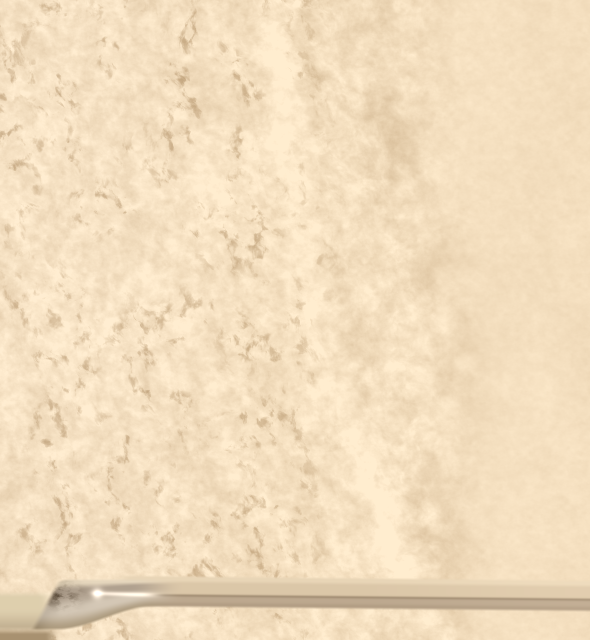
A Shadertoy shader for this texture:

```glsl
// Cream stone wall with slanted veins and pits, crossed by a slim metal rail with a bulbous end.
float hash(vec2 p) {
    vec3 q = fract(vec3(p.xyx) * 0.1031);
    q += dot(q, q.yzx + 33.33);
    return fract((q.x + q.y) * q.z);
}

float noise(vec2 p) {
    vec2 i = floor(p), f = fract(p);
    f = f * f * (3.0 - 2.0 * f);
    return mix(mix(hash(i), hash(i + vec2(1, 0)), f.x),
               mix(hash(i + vec2(0, 1)), hash(i + vec2(1, 1)), f.x), f.y);
}

float fbm(vec2 p) {
    float sum = 0.0, weight = 0.5;
    for (int i = 0; i < 4; i++) {
        sum += weight * noise(p);
        p = mat2(1.6, 1.2, -1.2, 1.6) * p + 17.3;
        weight *= 0.55;
    }
    return sum / 1.01;
}

// Soft band of the given width around zero
float bump(float d, float width) {
    return exp(-d * d / (width * width));
}

vec3 stone(vec2 p) {
    vec2 warp = vec2(fbm(p * 16.0), fbm(p * 16.0 + 40.0)) - 0.5;
    vec2 w = p + 0.03 * warp;
    vec2 slant = mat2(0.90, 0.42, 0.42, -0.90) * w;   // x across, y along the veins

    // Rough on the left, smooth on the right
    float rough = 1.0 - smoothstep(0.64, 0.80, w.x + 0.05 * p.y);
    float cloud = fbm(slant * vec2(13.0, 6.0)) - 0.5;
    float mottle = fbm(slant * vec2(58.0, 40.0) + 9.0) - 0.5;
    float grain = fbm(p * vec2(105.0, 130.0) + 3.0) - 0.5;
    float tone = 0.735 + 0.42 * cloud * mix(0.5, 1.0, rough)
               + 0.82 * mottle * mix(0.22, 1.0, rough)
               + 0.50 * grain * mix(0.55, 1.0, rough);

    // Pale ridge with a shaded flank, and a broad darker vein beside it
    float ridge = w.x - 0.435 - 0.25 * (1.0 - p.y) * (1.0 - p.y);
    tone += 0.20 * bump(ridge, 0.022);
    tone -= 0.22 * bump(ridge - 0.048, 0.022) * smoothstep(0.25, 0.65, noise(p * 26.0));
    float vein = w.x - 0.70 + 0.33 * max(p.y - 0.45, 0.0) * p.y;
    tone -= 0.27 * bump(vein, 0.055) * smoothstep(0.15, 0.65, noise(p * 30.0 + 5.0));
    float flecks = smoothstep(0.52, 0.72, fbm(w * vec2(34.0, 42.0) + 11.0));
    tone += 0.22 * flecks * bump(vein + 0.07, 0.07);
    tone -= 0.06 * smoothstep(0.72, 0.92, p.x);

    // Many small soft pits gathered in loose patches
    float pits = smoothstep(0.54, 0.80, fbm(slant * vec2(72.0, 52.0) + 70.0));
    float patches = smoothstep(0.25, 0.70, noise(slant * vec2(24.0, 15.0) + 21.0));
    tone -= 1.05 * pits * patches * (1.0 - smoothstep(0.40, 0.58, w.x));

    vec3 color = mix(vec3(0.86, 0.76, 0.62), vec3(1.0, 0.924, 0.805), clamp(tone, -0.7, 1.03));
    return color + vec3(0.0, 0.002, 0.008) * (1.0 - smoothstep(0.1, 0.5, p.x));
}

// One inside the interval lo..hi, with edges of the given softness
float span(float v, float lo, float hi, float soft) {
    return smoothstep(lo - soft, lo + soft, v) * (1.0 - smoothstep(hi - soft, hi + soft, v));
}

vec3 addRail(vec3 color, vec2 p) {
    // Arm behind the end and its shadow at the corner
    float arm = span(p.y, 0.016, 0.072, 0.006) * (1.0 - smoothstep(0.06, 0.09, p.x));
    color = mix(color, mix(vec3(0.74, 0.67, 0.55), vec3(0.87, 0.81, 0.68),
                           smoothstep(0.01, 0.05, p.y)), arm);
    float shadow = (1.0 - smoothstep(0.008, 0.020, p.y)) * (1.0 - smoothstep(0.07, 0.095, p.x));
    color = mix(color, vec3(0.66, 0.57, 0.44), shadow);

    // Straight bar: pale upper face, dark line, brown lower face
    float h = (p.y - 0.0785 + 0.0103 * p.x) / 0.0235;
    float bar = span(h, -1.0, 1.0, 0.12) * smoothstep(0.17, 0.21, p.x);
    vec3 face = mix(vec3(0.74, 0.66, 0.56), vec3(0.86, 0.78, 0.66), smoothstep(-0.30, -0.10, h));
    face = mix(face, vec3(0.91, 0.835, 0.715), smoothstep(0.50, 0.80, h));
    face -= 0.10 * bump(h + 0.25, 0.10) + 0.04 * bump(h + 0.85, 0.15);
    face += 0.025 * smoothstep(0.55, 0.92, p.x);
    color = mix(color, face, bar);

    // Rounded end narrowing into the bar
    float low = mix(0.017, 0.053, smoothstep(0.09, 0.24, p.x));
    float top = 0.094 - 4.0 * pow(max(0.115 - p.x, 0.0), 2.0);
    float left = 0.052 + 0.55 * max(p.y - 0.017, 0.0);
    float end = span(p.y, low, top, 0.003) * smoothstep(left - 0.006, left + 0.006, p.x);
    end *= 1.0 - smoothstep(0.20, 0.29, p.x);
    float v = clamp((p.y - low) / (top - low), 0.0, 1.0);
    vec3 metal = mix(vec3(0.68, 0.61, 0.50), vec3(0.83, 0.78, 0.71), smoothstep(0.0, 0.35, v));
    metal = mix(metal, vec3(0.69, 0.63, 0.56), smoothstep(0.4, 0.7, v));
    metal = mix(metal, vec3(0.90, 0.84, 0.74), smoothstep(0.78, 0.95, v));
    float glint = fbm(p * vec2(60.0, 100.0));
    float patch_ = bump(length((p - vec2(0.095, 0.070)) * vec2(1, 1.5)), 0.026);
    metal -= 0.28 * smoothstep(0.35, 0.70, glint) * patch_;
    metal -= 0.08 * bump(p.x - left, 0.018);
    color = mix(color, metal, end);

    // Bright reflections
    vec2 spark = p - vec2(0.152, 0.073);
    color += 0.40 * bump(length(spark), 0.008);
    color += 0.28 * bump(spark.y + 0.03 * spark.x, 0.0035) * span(p.x, 0.15, 0.24, 0.02);
    return color;
}

void mainImage(out vec4 fragColor, in vec2 fragCoord) {
    vec2 p = fragCoord / iResolution.y;
    vec3 color = addRail(stone(p), p);
    fragColor = vec4(clamp(color, 0.0, 1.0), 1.0);
}
```
